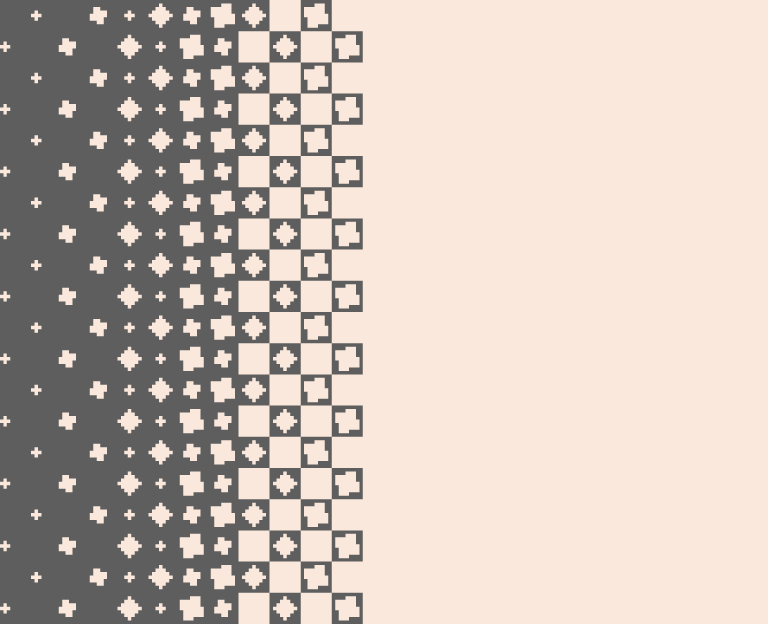
This pattern is drawn by a Shadertoy shader. Its source:

```glsl
// A halftone fade from charcoal to cream on a grid of square cells.
// Each cell holds a stepped glyph on a 9 x 9 lattice; its level grows with
// the column, and a checkerboard puts alternate cells two levels ahead.

const vec3 CHARCOAL = vec3(0.37);
const vec3 CREAM = vec3(0.98, 0.91, 0.865);

// Square core with one arm per side; spin sets which way the arms lean
bool pinwheel(vec2 p, float radius, float spin) {
    bool inside = max(abs(p.x), abs(p.y)) < radius + 0.5;
    for (int side = 0; side < 4; side++) {
        float along = p.x * spin;
        bool arm = abs(p.y - radius - 1.0) < 0.5
                && along > -0.5 && along < radius + 0.5;
        inside = inside || arm;
        p = vec2(-p.y, p.x);
    }
    return inside;
}

// Glyphs in order of coverage, from an empty cell to a full one
bool glyph(vec2 p, float level) {
    float diamond = abs(p.x) + abs(p.y);
    if (level < 0.5) return false;
    if (level < 1.5) return diamond < 1.5;
    if (level < 2.5) return pinwheel(p, 1.0, -1.0);
    if (level < 3.5) return diamond < 3.5;
    if (level < 4.5) return pinwheel(p, 2.0, 1.0);
    return true;
}

float creamAt(vec2 uv) {
    vec2 grid = uv * vec2(24.69, 20.0) + vec2(0.335, 0.0);
    vec2 cell = floor(grid);
    vec2 lattice = floor(fract(grid) * 9.0) - 4.0;

    // Checkerboard lead added to a step every two columns
    float ahead = 1.0 - 2.0 * mod(cell.x + cell.y, 2.0);
    float level = floor(cell.x / 2.0) + ahead;
    return glyph(lattice, level) ? 1.0 : 0.0;
}

void mainImage(out vec4 fragColor, in vec2 fragCoord) {
    // Average a 4 x 4 block of samples to smooth the stepped edges
    float coverage = 0.0;
    for (int i = 0; i < 16; i++) {
        vec2 offset = (vec2(i % 4, i / 4) + 0.5) / 4.0 - 0.5;
        coverage += creamAt((fragCoord + offset) / iResolution.xy);
    }
    fragColor = vec4(mix(CHARCOAL, CREAM, coverage / 16.0), 1.0);
}
```
